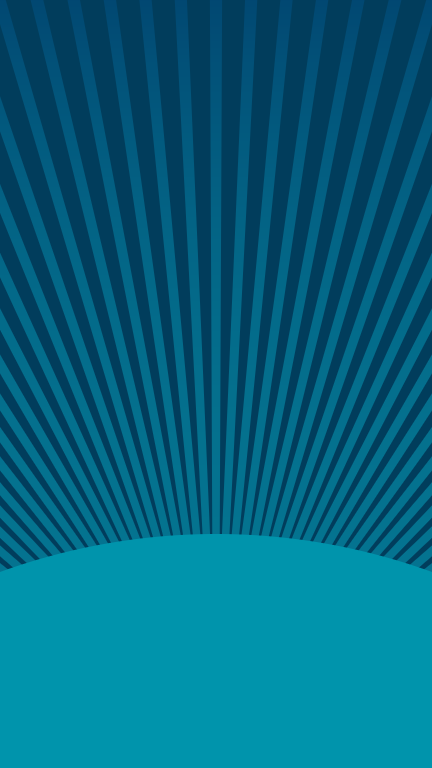
A Shadertoy shader for this background:

```glsl
const float TAU = 6.2831853;

// Lengths are in canvas heights, with x measured from the centre line
const float RAY_COUNT = 132.0;
const float RAY_ORIGIN_Y = 0.039;
const float RAY_BASE_HALF_WIDTH = 0.0037;
const float RAY_WIDENING = 0.0044;
const float HILL_TOP = 0.3047;
const float HILL_RADIUS = 0.824;
const float GRADIENT_HEIGHT = 0.729;

const vec3 SKY_COLOR = vec3(0.005, 0.24, 0.36);
const vec3 RAY_HIGH_COLOR = vec3(0.005, 0.28, 0.445);
const vec3 RAY_LOW_COLOR = vec3(0.015, 0.45, 0.563);
const vec3 HILL_COLOR = vec3(0.0, 0.58, 0.675);

// Coverage of a shape from its signed distance, one pixel soft
float coverage(float distanceToEdge, float pixel) {
    return clamp(0.5 - distanceToEdge / pixel, 0.0, 1.0);
}

// Signed distance to the nearest tapered ray of the fan
float rayDistance(vec2 p) {
    vec2 fromOrigin = p - vec2(0.0, RAY_ORIGIN_Y);
    float radius = length(fromOrigin);
    float angleStep = TAU / RAY_COUNT;
    float angle = atan(fromOrigin.x, fromOrigin.y);
    float offset = (fract(angle / angleStep + 0.5) - 0.5) * angleStep;
    return radius * abs(sin(offset)) - RAY_BASE_HALF_WIDTH - RAY_WIDENING * radius;
}

// Signed distance to the large disc forming the hill
float hillDistance(vec2 p) {
    return length(p - vec2(0.0, HILL_TOP - HILL_RADIUS)) - HILL_RADIUS;
}

// Blue at the top easing into teal near the hill
vec3 rayColor(float y) {
    float remaining = 1.0 - clamp((1.0 - y) / GRADIENT_HEIGHT, 0.0, 1.0);
    return mix(RAY_LOW_COLOR, RAY_HIGH_COLOR, remaining * remaining);
}

void mainImage(out vec4 fragColor, in vec2 fragCoord) {
    float pixel = 1.0 / iResolution.y;
    vec2 p = vec2(fragCoord.x - 0.5 * iResolution.x, fragCoord.y) * pixel;

    // Layers from back to front
    vec3 color = SKY_COLOR;
    color = mix(color, rayColor(p.y), coverage(rayDistance(p), pixel));
    color = mix(color, HILL_COLOR, coverage(hillDistance(p), pixel));
    fragColor = vec4(color, 1.0);
}
```
